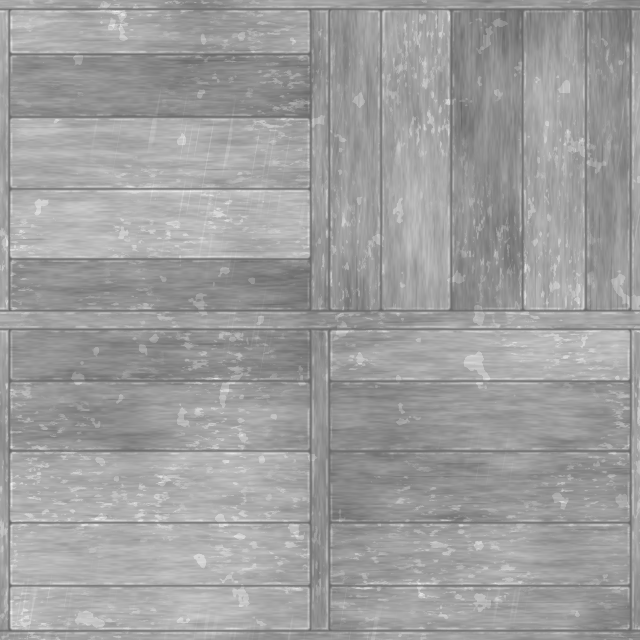
This texture is drawn by a WebGL 2 fragment shader. Its source:

```glsl
#version 300 es
precision highp float;
// Worn grey timber: two by two framed panels of five planks, one panel upright.
// Each piece has a distance to its own edge, which drives seams and worn rims;
// stretched value noise gives the grain, thresholded noise the chipped patches.

#define PANEL_HALF 0.2356
#define CORNER 0.006
#define SEAM_WIDTH 0.0020
#define SEAM_TONE 0.42
#define RAIL_TONE 0.615
#define RIM_LIGHT 0.13
#define GRAIN_DEPTH 0.27
#define CLOUD_DEPTH 0.22
#define FLECK_LIGHT 0.13
#define PATCH_LIGHT 0.10
#define SCRATCH_LIGHT 0.05

uniform vec2 u_resolution;
out vec4 outColor;

// Plank boundaries across a panel, as fractions of its width
const float EDGES[6] = float[6](0.0, 0.172, 0.404, 0.642, 0.851, 1.0);

// Base tone of each plank, five per panel
const float TONES[20] = float[20](
    0.54, 0.61, 0.67, 0.68, 0.69,
    0.65, 0.57, 0.56, 0.61, 0.61,
    0.53, 0.71, 0.65, 0.54, 0.65,
    0.61, 0.66, 0.53, 0.61, 0.55);

float hash(vec2 p) {
    vec3 h = fract(p.xyx * 0.1031);
    h += dot(h, h.yzx + 33.33);
    return fract((h.x + h.y) * h.z);
}

float noise(vec2 p) {
    vec2 i = floor(p), f = fract(p);
    f = f * f * (3.0 - 2.0 * f);
    return mix(mix(hash(i), hash(i + vec2(1, 0)), f.x),
               mix(hash(i + vec2(0, 1)), hash(i + vec2(1, 1)), f.x), f.y);
}

float fbm(vec2 p) {
    float sum = 0.0, weight = 0.533;
    for (int i = 0; i < 4; i++) {
        sum += weight * noise(p);
        p = p * 2.03 + 17.3;
        weight *= 0.5;
    }
    return sum;
}

float roundedBox(vec2 p, vec2 halfSize, float radius) {
    vec2 d = abs(p) - halfSize + radius;
    return length(max(d, 0.0)) + min(max(d.x, d.y), 0.0) - radius;
}

void main() {
    float pixel = 1.0 / min(u_resolution.x, u_resolution.y);
    vec2 uv = gl_FragCoord.xy * pixel;

    // Panel cell and position from its centre
    vec2 cell = mod(floor(uv * 2.0), 2.0);
    vec2 q = (fract(uv * 2.0) - 0.5) * 0.5;
    int panel = int(cell.x + 2.0 * cell.y);
    bool upright = panel == 3;
    vec2 beyond = abs(q) - PANEL_HALF;

    float edge, tone, seed;
    if (max(beyond.x, beyond.y) > 0.0) {
        // Frame rails: the level ones run through, the upright ones butt on
        bool level = beyond.y > 0.0;
        upright = !level;
        edge = level ? beyond.y : min(beyond.x, -beyond.y);
        tone = RAIL_TONE;
        seed = level ? 31.0 : 47.0;
    } else {
        // Planks: x runs along the board, y across the panel
        vec2 local = upright ? q.yx : q;
        if (cell.y < 0.5) local.y = -local.y;
        float across = local.y / (2.0 * PANEL_HALF) + 0.5;
        int plank = 0;
        for (int i = 1; i < 5; i++) plank += int(step(EDGES[i], across));
        float low = EDGES[plank], high = EDGES[plank + 1];
        local.y = (across - 0.5 * (low + high)) * 2.0 * PANEL_HALF;
        edge = -roundedBox(local, vec2(PANEL_HALF, (high - low) * PANEL_HALF), CORNER);
        int id = panel * 5 + plank;
        tone = TONES[id];
        seed = float(id);
    }

    // Grain: broad streaks, fine fibres and thin cracks along each piece
    vec2 along = (upright ? uv.yx : uv) + seed * vec2(1.37, 0.73);
    along.y += 0.006 * noise(along * vec2(6.0, 14.0));
    float streak = fbm(along * vec2(10.0, 75.0));
    float fibre = noise(along * vec2(38.0, 330.0)) + noise(along * vec2(90.0, 410.0) + 5.0);
    float crack = smoothstep(0.15, 0.03, noise(along * vec2(9.0, 210.0)));
    float shade = tone + GRAIN_DEPTH * (0.6 * streak + 0.2 * fibre - 0.5) - 0.05 * crack;
    shade += CLOUD_DEPTH * (fbm(uv * 6.0 + 3.0) - 0.5);

    // Chipped patches and small ragged flecks
    float worn = smoothstep(0.40, 0.72, fbm(uv * 9.0 + 40.0));
    float fleck = smoothstep(0.58, 0.76, fbm(along * vec2(75.0, 170.0) + 9.0));
    float chip = smoothstep(0.74, 0.77, fbm(uv * 32.0 + 71.0));
    shade += FLECK_LIGHT * fleck * worn + PATCH_LIGHT * chip;

    // Faint slanted scratches in a few areas
    vec2 slant = mat2(0.98, 0.17, -0.17, 0.98) * uv;
    float scratch = smoothstep(0.70, 0.95, noise(slant * vec2(290.0, 11.0)));
    shade += SCRATCH_LIGHT * scratch * smoothstep(0.56, 0.74, fbm(uv * 4.0 + 12.0));

    // Soft shadow, broken pale rim and dark seam at the edge
    float rim = exp(-pow((edge - 0.0037) / 0.0016, 2.0));
    float broken = smoothstep(0.32, 0.68, fbm(uv * 55.0 + seed));
    shade -= 0.04 * exp(-max(edge, 0.0) / 0.008);
    shade += RIM_LIGHT * rim * broken;
    shade = mix(SEAM_TONE, shade, smoothstep(-0.5 * pixel, SEAM_WIDTH + 0.5 * pixel, edge));

    outColor = vec4(vec3(clamp(shade, 0.0, 1.0)), 1.0);
}
```
